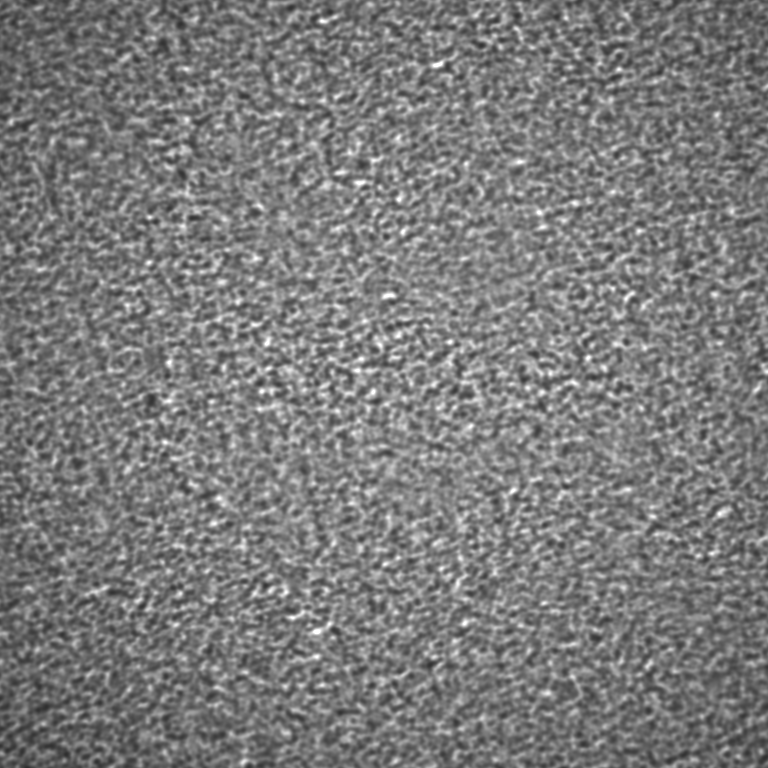
A three.js fragment shader for this texture:

```glsl
varying vec2 vUv;

// Grain sizes, in cells per canvas width, along and across the slant
const vec2 GRAIN_CELLS = vec2(78.0, 102.0);
const vec2 FINE_CELLS = vec2(122.0, 118.0);
const vec2 STREAK_CELLS = vec2(36.0, 88.0);

// Weight of each layer in the relief
const float GRAIN_WEIGHT = 1.0;
const float FINE_WEIGHT = 0.7;
const float STREAK_WEIGHT = 0.65;

// Directions, in radians
const float SLANT = 0.27;
const float FINE_TURN = 1.0;
const float STREAK_TURN = 0.06;

// Slow bending of the rows and patches of stronger relief
const float BEND_CELLS = 3.0;
const float BEND_AMOUNT = 0.025;
const float PATCH_CELLS = 7.0;
const float PATCH_AMOUNT = 0.45;

// Tone
const vec2 LIGHT_CENTER = vec2(0.54, 0.52);
const float LIGHT_LEVEL = 0.545;
const float LIGHT_FALLOFF = 0.37;
const float RELIEF_CONTRAST = 0.88;
const float GLINT = 0.35;
const float RELIEF_VARIANCE = 0.055;

// Two hashed values from -1 to 1, without sine
vec2 hashGradient(vec2 cell) {
  vec3 h = fract(cell.xyx * vec3(0.1031, 0.1030, 0.0973));
  h += dot(h, h.yzx + 33.33);
  return fract((h.xx + h.yz) * h.zy) * 2.0 - 1.0;
}

float cornerSlope(vec2 cell, vec2 offset, vec2 corner) {
  return dot(hashGradient(cell + corner), offset - corner);
}

// Smooth gradient noise around zero
float gradientNoise(vec2 p) {
  vec2 cell = floor(p);
  vec2 f = p - cell;
  vec2 ease = f * f * f * (f * (f * 6.0 - 15.0) + 10.0);
  float bottom = mix(cornerSlope(cell, f, vec2(0.0, 0.0)),
                     cornerSlope(cell, f, vec2(1.0, 0.0)), ease.x);
  float top = mix(cornerSlope(cell, f, vec2(0.0, 1.0)),
                  cornerSlope(cell, f, vec2(1.0, 1.0)), ease.x);
  return mix(bottom, top, ease.y);
}

// Coordinates seen along an axis turned by the angle
vec2 alongAxis(vec2 p, float angle) {
  float c = cos(angle);
  float s = sin(angle);
  return vec2(c * p.x + s * p.y, c * p.y - s * p.x);
}

// Pebbled relief: slanted grains, finer bumps and long creases
float relief(vec2 uv) {
  vec2 p = alongAxis(uv, SLANT);
  p.y += BEND_AMOUNT * gradientNoise(uv * BEND_CELLS + 17.3);

  float grain = gradientNoise(p * GRAIN_CELLS + 211.7);
  float fine = gradientNoise(alongAxis(p, FINE_TURN) * FINE_CELLS + 431.2);
  float streak = gradientNoise(alongAxis(p, STREAK_TURN) * STREAK_CELLS + 87.4);

  float strength = 1.0 + PATCH_AMOUNT * gradientNoise(uv * PATCH_CELLS + 53.9);
  return strength * (GRAIN_WEIGHT * grain + FINE_WEIGHT * fine
                     + STREAK_WEIGHT * streak);
}

void main() {
  // Light fading towards the corners
  vec2 fromCenter = vUv - LIGHT_CENTER;
  float light = LIGHT_LEVEL - LIGHT_FALLOFF * dot(fromCenter, fromCenter);

  // Brighter peaks than hollows, with the mean kept
  float height = relief(vUv);
  height += GLINT * (height * height - RELIEF_VARIANCE);

  float gray = light * (1.0 + RELIEF_CONTRAST * height);
  gl_FragColor = vec4(vec3(clamp(gray, 0.0, 1.0)), 1.0);
}
```
